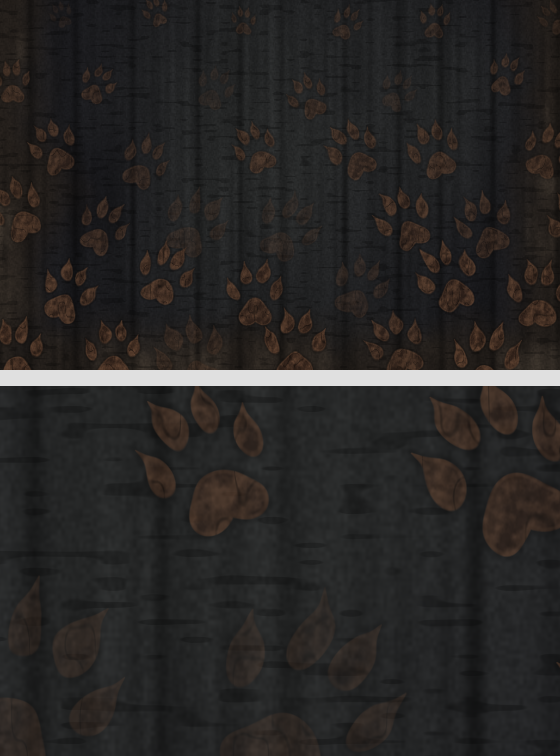
Top: the whole. Bottom: its middle third, enlarged.
Give the GLSL for this pattern, as a WebGL 2 fragment shader.

```glsl
#version 300 es
precision highp float;

uniform vec2 u_resolution;
out vec4 fragColor;

const vec3 NIGHT = vec3(0.085, 0.085, 0.098);
const vec3 SLATE = vec3(0.155, 0.160, 0.160);
const vec3 SOOT = vec3(0.128, 0.110, 0.096);
const vec3 DUST = vec3(0.225, 0.195, 0.165);
const vec3 HIDE_DARK = vec3(0.185, 0.125, 0.095);
const vec3 HIDE_LIGHT = vec3(0.345, 0.240, 0.175);
const vec3 RIM = vec3(0.36, 0.25, 0.18);
const int ROWS = 6;
const int COLUMNS = 7;
const float COLUMN_STEP = 0.262;
const float NEAR_SIZE = 0.215;
const float FAR_SIZE = 0.090;
const float MAX_TURN = 0.42;
const float PLANKS = 7.0;

float hash(vec2 p) {
    vec3 q = fract(vec3(p.xyx) * 0.1031);
    q += dot(q, q.yzx + 33.33);
    return fract((q.x + q.y) * q.z);
}

float noise(vec2 p) {
    vec2 i = floor(p), f = fract(p);
    f = f * f * (3.0 - 2.0 * f);
    float low = mix(hash(i), hash(i + vec2(1, 0)), f.x);
    float high = mix(hash(i + vec2(0, 1)), hash(i + vec2(1, 1)), f.x);
    return mix(low, high, f.y);
}

float fbm(vec2 p) {
    float sum = 0.0, gain = 0.5;
    for (int i = 0; i < 4; i++) {
        sum += gain * noise(p);
        p = p * 2.03 + 17.7;
        gain *= 0.5;
    }
    return sum / 0.9375;
}

vec2 rotate(vec2 p, float a) {
    float c = cos(a), s = sin(a);
    return vec2(c * p.x + s * p.y, c * p.y - s * p.x);
}

float smoothUnion(float a, float b, float k) {
    float h = max(k - abs(a - b), 0.0) / k;
    return min(a, b) - 0.25 * h * h * k;
}

// Oval toe with a tapering claw on top
float toe(vec2 p) {
    vec2 radii = vec2(0.092, 0.135);
    float body = (length(p / radii) - 1.0) * radii.x;
    vec2 start = vec2(0.0, 0.09), axis = vec2(0.025, 0.14);
    float h = clamp(dot(p - start, axis) / dot(axis, axis), 0.0, 1.0);
    float claw = length(p - start - axis * h) - mix(0.045, 0.004, h);
    return smoothUnion(body, claw, 0.04);
}

// Paw of unit height: lobed pad and four mirrored toes
float paw(vec2 p) {
    vec2 m = vec2(abs(p.x), p.y);
    float pad = length(p - vec2(0.0, -0.22)) - 0.15;
    pad = smoothUnion(pad, length(m - vec2(0.14, -0.36)) - 0.118, 0.16);
    float inner = toe(rotate(m - vec2(0.118, 0.26), -0.08));
    float outer = toe(rotate(m - vec2(0.325, 0.02), -0.22));
    return min(pad, min(inner, outer));
}

// Dark boards with a pale middle and dusty borders
vec3 backdrop(vec2 p, float aspect) {
    vec2 uv = vec2(p.x / aspect, p.y);
    float cloud = fbm(p * 4.0 + 3.0) - 0.5;
    vec2 g = (uv - vec2(0.48, 0.60)) / vec2(0.25, 0.62);
    vec2 side = (uv - vec2(0.80, 0.75)) / vec2(0.12, 0.35);
    float glow = exp(-dot(g, g)) + 0.45 * exp(-dot(side, side));
    vec3 color = mix(NIGHT, SLATE, clamp(glow * 1.1 + cloud * 0.5, 0.0, 1.0));

    float border = min(min(uv.x, 1.0 - uv.x) * 1.4, min(uv.y, 1.2 - uv.y));
    color = mix(color, SOOT, smoothstep(0.20, 0.03, border + cloud * 0.2));
    float dust = smoothstep(0.13, 0.0, border) * smoothstep(0.48, 0.72, fbm(p * vec2(7.0, 5.0) + 41.0));
    color = mix(color, DUST, 0.75 * dust);

    float board = p.x * PLANKS;
    float seam = abs(fract(board) - 0.25 - 0.5 * hash(vec2(floor(board), 9.0)));
    color *= 1.0 - 0.28 * exp(-seam * seam * 220.0);
    color *= 0.86 + 0.28 * noise(p * vec2(75.0, 2.5));
    float crack = smoothstep(0.73, 0.85, noise(p * vec2(28.0, 130.0)));
    return color * (1.0 - 0.22 * crack);
}

// Embossed, cracked leather
vec3 leather(vec2 p) {
    vec2 q = p * vec2(75.0, 55.0);
    float relief = fbm(q) - fbm(q + vec2(-0.4, 0.5));
    float tone = 0.5 + 1.8 * relief + 0.7 * (noise(p * vec2(60.0, 9.0)) - 0.5);
    vec3 color = mix(HIDE_DARK, HIDE_LIGHT, clamp(tone, 0.0, 1.0));
    float crack = abs(noise(p * vec2(65.0, 30.0) + 5.0) - 0.5);
    return color * mix(0.68, 1.0, smoothstep(0.0, 0.07, crack));
}

void main() {
    vec2 p = gl_FragCoord.xy / u_resolution.y;
    float pixel = 1.0 / u_resolution.y;
    vec3 color = backdrop(p, u_resolution.x / u_resolution.y);
    vec3 hide = leather(p);
    vec2 wobble = vec2(noise(p * 22.0), noise(p * 22.0 + 50.0)) - 0.5;

    // Staggered rows of prints, smaller and fainter toward the top
    for (int r = 0; r < ROWS; r++) {
        float far = float(r) / float(ROWS - 1);
        for (int c = 0; c < COLUMNS; c++) {
            vec2 id = vec2(c, r);
            vec2 jitter = vec2(hash(id + 11.0), hash(id + 23.0)) - 0.5;
            vec2 center = vec2((id.x + 0.5 * mod(id.y, 2.0) + 0.1) * COLUMN_STEP, mix(0.05, 0.95, far));
            center += jitter * vec2(0.07, 0.06);
            float size = mix(NEAR_SIZE, FAR_SIZE, far * sqrt(far)) * mix(0.82, 1.06, hash(id + 37.0));
            float turn = MAX_TURN * (floor(hash(id + 53.0) * 3.0) - 1.0 + jitter.x * 0.4);
            vec2 q = rotate((p - center) / size, turn);
            if (dot(q, q) > 0.64) continue;

            float d = paw(q + wobble * 0.07) * size;
            float strength = mix(0.95, 0.5, far) * mix(0.4, 1.0, smoothstep(0.05, 0.45, hash(id + 71.0)));
            float inside = smoothstep(pixel, -pixel, d);
            float shadow = smoothstep(0.007, 0.0, d);
            float rim = smoothstep(0.003, 0.0, abs(d + 0.002));
            color *= 1.0 - 0.25 * strength * shadow * (1.0 - inside);
            color = mix(color, mix(hide, RIM, 0.4 * rim), inside * strength);
        }
    }

    // Fine woven grain
    float grain = noise(p * vec2(190.0, 260.0)) + noise(p * vec2(310.0, 170.0)) - 1.0;
    fragColor = vec4(color * (1.0 + 0.16 * grain), 1.0);
}
```
